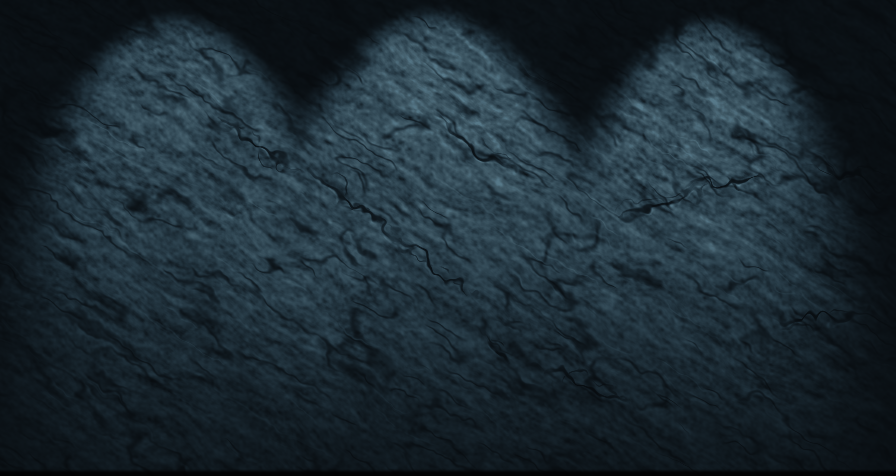
A Shadertoy shader for this texture:

```glsl
// Dark blue slate wall washed by three soft spotlights from above.
// Parabolic light pools tint a slanted, embossed noise relief; thin broken
// fissures, jagged cracks and pale veins are cut into it.

const float GRAIN_ANGLE = -0.58;

// Sine-free hash of a lattice point
float hash(vec2 p) {
    vec3 q = fract(vec3(p.xyx) * 0.1031);
    q += dot(q, q.yzx + 33.33);
    return fract((q.x + q.y) * q.z);
}
float noise(vec2 p) {
    vec2 cell = floor(p), f = fract(p);
    f = f * f * (3.0 - 2.0 * f);
    return mix(mix(hash(cell), hash(cell + vec2(1, 0)), f.x),
               mix(hash(cell + vec2(0, 1)), hash(cell + vec2(1, 1)), f.x), f.y);
}
float fbm(vec2 p) {
    float sum = 0.0, amp = 0.5;
    for (int i = 0; i < 4; i++) {
        sum += amp * noise(p);
        p = mat2(1.6, 1.2, -1.2, 1.6) * p + 17.3;
        amp *= 0.5;
    }
    return sum;
}
vec2 rotate(vec2 p, float angle) {
    float c = cos(angle), s = sin(angle);
    return vec2(c * p.x + s * p.y, c * p.y - s * p.x);
}
vec2 jitter(vec2 p, float scale) {
    return vec2(noise(p * scale), noise(p * scale + 41.7)) - 0.5;
}
// Stone height: long slanted layers plus rounder chips
float stoneHeight(vec2 p) {
    vec2 g = rotate(p + 0.03 * jitter(p, 9.0), GRAIN_ANGLE);
    return 0.45 * fbm(g * vec2(9.0, 34.0) + 50.0) + 0.4 * fbm(g * vec2(32.0, 62.0) + 90.0);
}
// Thin broken lines along the grain: noise contours cut by a patch mask
float fissures(vec2 p, vec2 freq, float seed) {
    vec2 g = rotate(p + 0.02 * jitter(p, 24.0) + 0.008 * jitter(p, 70.0), GRAIN_ANGLE);
    float contour = abs(noise(g * freq + seed) - 0.5);
    float patches = smoothstep(0.5, 0.75, noise(g * vec2(13.0, 22.0) + seed * 3.0));
    return patches * smoothstep(0.0032 * freq.y, 0.0, contour);
}
// Line segment ab, fading towards its ends
float stroke(vec2 p, vec4 ab, float width) {
    vec2 pa = p - ab.xy, ba = ab.zw - ab.xy;
    float h = clamp(dot(pa, ba) / dot(ba, ba), 0.0, 1.0);
    float taper = min(0.3 + 3.0 * h * (1.0 - h), 1.0);
    return smoothstep(width, 0.2 * width, length(pa - ba * h)) * taper;
}
// Parabolic pool of light whose rim softens further down
float lightPool(vec2 p, vec2 apex, float curve) {
    float dx = p.x - apex.x;
    float inside = (apex.y - curve * dx * dx - p.y) / sqrt(1.0 + 4.0 * curve * curve * dx * dx);
    float soft = 0.035 + 0.12 * max(apex.y - p.y, 0.0);
    return smoothstep(-soft, soft, inside);
}
float glow(vec2 p, vec2 center, float radius) {
    vec2 d = (p - center) / radius;
    return exp(-dot(d, d));
}
vec3 slateColor(float tone) {
    float t = clamp(tone, 0.0, 1.4);
    vec3 c = mix(vec3(0.026, 0.041, 0.054), vec3(0.25, 0.35, 0.40), t);
    return c + vec3(0.0, 0.016, 0.028) * max(4.0 * t * (1.0 - t), 0.0);
}

void mainImage(out vec4 fragColor, in vec2 fragCoord) {
    vec2 p = fragCoord / iResolution.y;
    float width = iResolution.x / iResolution.y;
    // Three spotlights, fading to the floor and the sides
    float unlit = 1.0 - lightPool(p, vec2(0.368, 0.950), 3.7);
    unlit *= 1.0 - lightPool(p, vec2(0.912, 0.962), 3.5);
    unlit *= 1.0 - lightPool(p, vec2(1.492, 0.945), 4.4);
    float fall = mix(0.05, 0.69, smoothstep(-0.10, 0.76, p.y));
    float sides = smoothstep(-0.10, 0.30, p.x) * smoothstep(width + 0.03, width - 0.32, p.x);
    float light = (1.0 - unlit) * fall * sides;
    light *= 1.0 + 0.18 * glow(p, vec2(0.93, 0.77), 0.20) + 0.2 * glow(p, vec2(1.48, 0.77), 0.20)
                 + 0.22 * glow(p, vec2(0.64, 0.40), 0.12) - 0.18 * glow(p, vec2(0.35, 0.38), 0.18);
    light += 0.05;
    // Relief lit from the upper right, mottling and fine grain
    float relief = stoneHeight(p) - stoneHeight(p + vec2(0.003, 0.006));
    float mottle = fbm(rotate(p, GRAIN_ANGLE) * vec2(5.0, 12.0)) - 0.47;
    float grit = noise(p * 150.0) + noise(p * 85.0 + 9.0) - 1.0;
    float tone = light * max(1.0 + 3.0 * relief + 0.5 * mottle + 0.36 * grit, 0.12);
    // Hairline fissures and pale scratches at three sizes
    for (int i = 0; i < 3; i++) {
        float size = 1.0 + 0.6 * float(i), seed = 23.0 + 31.0 * float(i);
        tone *= 1.0 - 0.6 * fissures(p, vec2(5.0, 19.0) * size, seed);
        tone += 0.28 * light * fissures(p, vec2(4.0, 21.0) * size, seed + 11.0);
    }
    // Main cracks with a lit lower lip and thin side branches
    const vec4 CRACKS[10] = vec4[10](
        vec4(0.466, 0.755, 0.613, 0.637), vec4(0.919, 0.748, 1.071, 0.637),
        vec4(1.306, 0.542, 1.471, 0.608), vec4(1.446, 0.608, 1.623, 0.630),
        vec4(0.833, 0.502, 0.985, 0.382), vec4(1.630, 0.321, 1.809, 0.348),
        vec4(1.140, 0.221, 1.311, 0.162), vec4(1.034, 0.282, 1.059, 0.245),
        vec4(0.662, 0.632, 0.846, 0.498), vec4(1.716, 0.657, 1.875, 0.608));
    vec2 bent = p + 0.03 * jitter(p, 24.0) + 0.02 * jitter(p, 62.0);
    vec2 branch = p + 0.075 * jitter(p + 3.0, 20.0) + 0.02 * jitter(p, 75.0);
    float gaps = smoothstep(0.2, 0.65, noise(p * 48.0));
    float crack = 0.0, lip = 0.0;
    for (int i = 0; i < 10; i++) {
        crack = max(crack, stroke(bent, CRACKS[i], 0.003 + 0.006 * gaps));
        crack = max(crack, 0.7 * gaps * stroke(branch, CRACKS[i], 0.005));
        lip = max(lip, stroke(bent + vec2(0.003, 0.008), CRACKS[i], 0.007));
    }
    tone *= (1.0 + 0.4 * lip * gaps) * (1.0 - 0.85 * crack);
    // Pale mineral veins
    const vec4 VEINS[4] = vec4[4](
        vec4(1.324, 0.637, 1.875, 0.301), vec4(0.931, 0.951, 1.152, 0.767),
        vec4(1.152, 0.645, 1.397, 0.473), vec4(0.120, 0.640, 0.250, 0.672));
    for (int i = 0; i < 4; i++)
        tone += 0.5 * light * noise(p * 45.0) * stroke(p + 0.012 * jitter(p, 22.0), VEINS[i], 0.006);
    // Black strip at the floor
    vec3 color = slateColor(tone) * mix(0.15, 1.0, smoothstep(0.006, 0.016, p.y));
    fragColor = vec4(color, 1.0);
}
```
